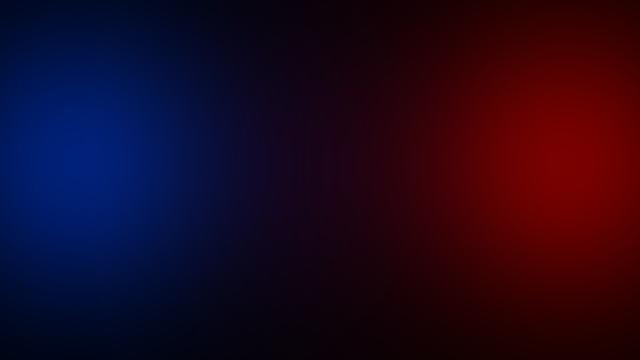
This background is drawn by a WebGL 2 fragment shader. Its source:

```glsl
#version 300 es
precision highp float;

uniform vec2 u_resolution;
out vec4 fragColor;

// Positions are fractions of the canvas; side glow radii are in canvas heights.
const vec2 BLUE_CENTER = vec2(0.120, 0.55);
const vec2 RED_CENTER = vec2(0.885, 0.55);
const vec2 VIOLET_CENTER = vec2(0.50, 0.53);
const float SIDE_RADIUS = 0.40;
const vec2 VIOLET_RADIUS = vec2(0.20, 0.42);

const vec3 BLUE_GLOW = vec3(0.000, 0.125, 0.445);
const vec3 RED_GLOW = vec3(0.435, 0.000, 0.000);
const vec3 VIOLET_GLOW = vec3(0.055, 0.005, 0.050);
const vec3 BASE_LEFT = vec3(0.000, 0.004, 0.030);
const vec3 BASE_RIGHT = vec3(0.040, 0.003, 0.000);

// Gaussian falloff: 1 at the center, 1/e where the scaled offset has length 1.
float glow(vec2 scaledOffset) {
    return exp(-dot(scaledOffset, scaledOffset));
}

void main() {
    vec2 uv = gl_FragCoord.xy / u_resolution;
    vec2 heightScale = vec2(u_resolution.x / u_resolution.y, 1.0);

    // Dark base, cool on the left and warm on the right
    vec3 color = mix(BASE_LEFT, BASE_RIGHT, smoothstep(0.1, 0.9, uv.x));

    // Round side lights and the faint violet haze between them
    color += BLUE_GLOW * glow((uv - BLUE_CENTER) * heightScale / SIDE_RADIUS);
    color += RED_GLOW * glow((uv - RED_CENTER) * heightScale / SIDE_RADIUS);
    color += VIOLET_GLOW * glow((uv - VIOLET_CENTER) / VIOLET_RADIUS);

    fragColor = vec4(color, 1.0);
}
```
